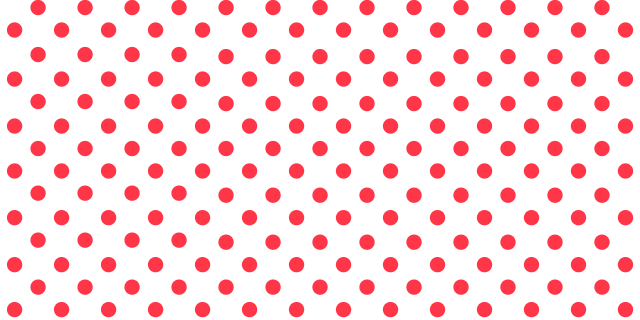
This pattern is drawn by a Shadertoy shader. Its source:

```glsl
// All lengths are fractions of the canvas height, measured from the top left.
const vec3 PAPER = vec3(1.0);
const vec3 DOT_RED = vec3(0.995, 0.212, 0.282);
const float STEP = 0.14685;                     // spacing of both lattices
const float RADIUS = 0.0239;
const vec2 INNER_START = vec2(0.1190, 0.0236);  // first dot, 13 columns
const vec2 OUTER_START = vec2(0.0456, 0.0938);  // first dot, 14 columns
const float JOG = 0.0064;                       // drop of rows inside a band
const float SQUEEZE = 0.0074;                   // lift of the lower rows
const float BAND_ROWS = 3.0;
const float SQUEEZE_ROW = 4.0;
const float JOG_COLUMN = 4.0;                   // inner rows break here

// Signed distance to the nearest dot of one lattice.
float dotLattice(vec2 p, vec2 start, float firstJogged) {
    vec2 cell = round((p - start) / STEP);
    vec2 center = start + cell * STEP;

    // Uneven rows: two of every three drop, the lower ones close up.
    float insideBand = step(0.5, mod(cell.y, BAND_ROWS));
    center.y += JOG * insideBand * step(firstJogged - 0.5, cell.x);
    center.y -= SQUEEZE * step(SQUEEZE_ROW - 0.5, cell.y);
    return length(p - center) - RADIUS;
}

void mainImage(out vec4 fragColor, in vec2 fragCoord) {
    float pixel = 1.0 / iResolution.y;
    vec2 p = vec2(fragCoord.x, iResolution.y - fragCoord.y) * pixel;

    // Two staggered lattices, the outer one jogged along its whole width.
    float inner = dotLattice(p, INNER_START, JOG_COLUMN);
    float outer = dotLattice(p, OUTER_START, 0.0);
    float d = min(inner, outer);

    // Edge smoothing over one pixel.
    float coverage = clamp(0.5 - d / pixel, 0.0, 1.0);
    fragColor = vec4(mix(PAPER, DOT_RED, coverage), 1.0);
}
```
